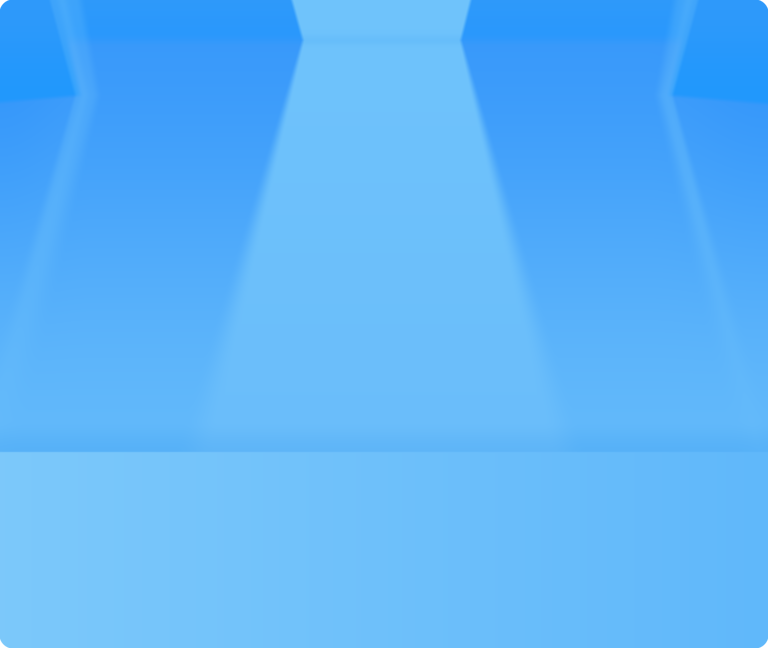
Reproduce this background procedurally as a WebGL 1 fragment shader.

```glsl
precision highp float;
// Blue studio room: three light beams fold from wall to floor behind a pale front ledge.

uniform vec2 u_resolution;

const vec3 WALL_TOP = vec3(0.18, 0.60, 0.98);
const vec3 WALL_LOW = vec3(0.13, 0.595, 0.99);
const vec3 FLOOR_FAR = vec3(0.215, 0.595, 0.98);
const vec3 FLOOR_NEAR = vec3(0.385, 0.725, 0.98);
const vec3 BEAM_FAR = vec3(0.435, 0.765, 0.985);
const vec3 BEAM_NEAR = vec3(0.415, 0.74, 0.98);
const vec3 LEDGE_LEFT = vec3(0.485, 0.785, 0.98);
const vec3 LEDGE_RIGHT = vec3(0.375, 0.72, 0.98);

const float BACK_FOLD = 0.062;   // heights measured down from the top
const float SIDE_FOLD = 0.147;
const float LEDGE_TOP = 0.6975;

// Smooth step centred on an edge.
float edge(float d, float softness) {
  return smoothstep(-softness, softness, d);
}

// Band between two x positions, each with its own softness.
float band(float x, vec2 sides, vec2 softness) {
  return edge(x - sides.x, softness.x) * edge(sides.y - x, softness.y);
}

// Beam sides at height y: they meet at the fold and lean by separate slopes.
vec2 beamSides(float y, float fold, vec2 base, vec2 wallSlope, vec2 floorSlope) {
  float d = y - fold;
  return base + (d < 0.0 ? wallSlope : floorSlope) * d;
}

// Signed distance to a rounded box.
float roundedBox(vec2 p, vec2 halfSize, float radius) {
  vec2 q = abs(p) - halfSize + radius;
  return length(max(q, 0.0)) + min(max(q.x, q.y), 0.0) - radius;
}

// Back wall, raised in the middle, with lower panels outside the side beams.
vec3 roomBase(vec2 p, float pixel) {
  float nearness = smoothstep(0.0, 0.62, p.y - 0.04);
  vec3 ground = mix(FLOOR_FAR, FLOOR_NEAR, mix(nearness, p.y / LEDGE_TOP, 0.4));
  float sideShade = smoothstep(0.84, 1.0, p.x) + smoothstep(0.12, 0.0, p.x);
  ground -= vec3(0.03, 0.02, 0.0) * sideShade * (1.0 - nearness);

  vec3 backWall = mix(WALL_TOP, WALL_LOW + vec3(0.03, 0.0, 0.0), p.y / BACK_FOLD);
  vec3 color = mix(backWall, ground, edge(p.y - BACK_FOLD, 0.012));

  float fromCenter = abs(p.x - 0.488);
  float panelEdge = 0.384 - 0.19 * (p.y - SIDE_FOLD);
  float panelBase = SIDE_FOLD + 0.1 * max(fromCenter - 0.38, 0.0);
  vec3 panel = mix(WALL_TOP, WALL_LOW, smoothstep(0.0, SIDE_FOLD, p.y));
  float panelMask = edge(fromCenter - panelEdge, 0.006)
                  * edge(panelBase - p.y, 0.003 + pixel);
  return mix(color, panel, panelMask);
}

// Narrow beam: a pale body with a brighter streak, fading near the ledge.
vec3 addSideBeam(vec3 color, vec2 p, vec2 sides, vec2 softness, float streakAt) {
  float spread = max(p.y - SIDE_FOLD, 0.0);
  float body = band(p.x, sides, softness + spread * 0.025);
  float streak = (p.x - mix(sides.x, sides.y, streakAt)) / (0.007 + spread * 0.02);
  float fade = 1.0 - smoothstep(0.25, LEDGE_TOP, p.y);
  float light = body * (0.24 + 0.14 * exp(-streak * streak)) * mix(0.35, 1.0, fade);
  return mix(color, BEAM_FAR, light);
}

// Wide central beam, softer as it comes forward.
vec3 addCenterBeam(vec3 color, vec2 p, float pixel) {
  vec2 sides = beamSides(p.y, BACK_FOLD, vec2(0.3945, 0.600),
                         vec2(0.234, -0.21), vec2(-0.2236, 0.2194));
  float depth = max(p.y - BACK_FOLD, 0.0);
  float mask = band(p.x, sides, vec2(0.0015 + pixel + depth * 0.035));
  vec3 light = mix(BEAM_FAR, BEAM_NEAR, p.y / LEDGE_TOP);
  float crease = (p.y - BACK_FOLD) / 0.008;
  light -= vec3(0.03, 0.02, 0.005) * exp(-crease * crease);
  return mix(color, light, mask);
}

void main() {
  vec2 p = gl_FragCoord.xy / u_resolution;
  p.y = 1.0 - p.y;
  float pixel = 1.0 / min(u_resolution.x, u_resolution.y);

  // Room and beams.
  vec3 color = roomBase(p, pixel);
  vec2 leftSides = beamSides(p.y, SIDE_FOLD, vec2(0.098, 0.127),
                             vec2(0.225, 0.15), vec2(-0.2405, -0.22));
  vec2 rightSides = beamSides(p.y, SIDE_FOLD, vec2(0.856, 0.876),
                              vec2(-0.157, -0.225), vec2(0.215, 0.228));
  color = addSideBeam(color, p, leftSides, vec2(0.003, 0.007), 0.4);
  color = addSideBeam(color, p, rightSides, vec2(0.007, 0.003), 0.6);
  color = addCenterBeam(color, p, pixel);

  // Contact shade behind the ledge, then the ledge itself.
  color -= vec3(0.045, 0.03, 0.01) * smoothstep(LEDGE_TOP - 0.05, LEDGE_TOP, p.y);
  vec3 ledge = mix(LEDGE_LEFT, LEDGE_RIGHT, p.x);
  color = mix(color, ledge, edge(p.y - LEDGE_TOP, pixel));

  // White outside the rounded corners.
  vec2 size = u_resolution / u_resolution.x;
  float outside = roundedBox((p - 0.5) * size, size * 0.5, 0.018);
  color = mix(color, vec3(1.0), smoothstep(0.0, 1.5 / u_resolution.x, outside));
  gl_FragColor = vec4(color, 1.0);
}
```
